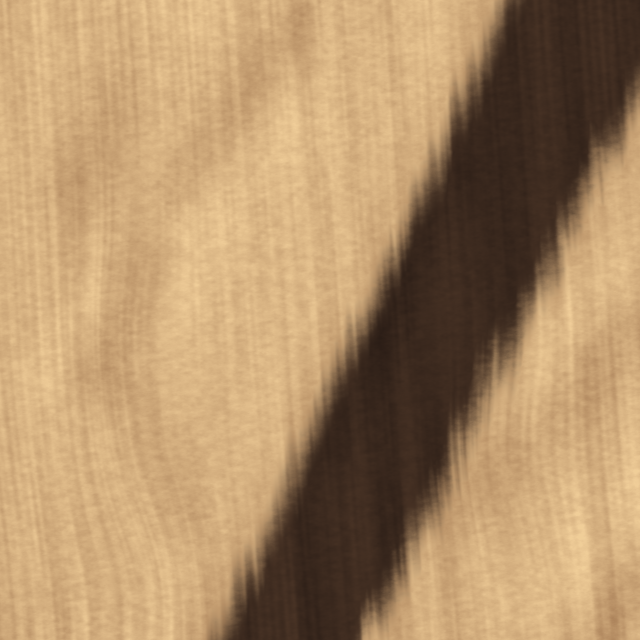
Write a three.js fragment shader that draws this texture.

```glsl
// Pale wood grain with soft diagonal ripples, crossed by a broad slanted shadow.
varying vec2 vUv;

float hash(vec2 p) {
  vec3 q = fract(p.xyx * vec3(0.1031, 0.1030, 0.0973));
  q += dot(q, q.yzx + 33.33);
  return fract((q.x + q.y) * q.z);
}

float noise(vec2 p) {
  vec2 i = floor(p);
  vec2 f = fract(p);
  f = f * f * (3.0 - 2.0 * f);
  return mix(mix(hash(i), hash(i + vec2(1.0, 0.0)), f.x),
             mix(hash(i + vec2(0.0, 1.0)), hash(i + 1.0), f.x), f.y);
}

float fbm(vec2 p) {
  float sum = 0.0;
  float amp = 0.5;
  for (int i = 0; i < 4; i++) {
    sum += amp * noise(p);
    p = p * 2.03 + 17.1;
    amp *= 0.5;
  }
  return sum;
}

// Soft ridge around the segment a-b
float ridge(vec2 p, vec2 a, vec2 b, float width) {
  vec2 ab = b - a;
  float h = clamp(dot(p - a, ab) / dot(ab, ab), 0.0, 1.0);
  float d = length(p - a - ab * h) / width;
  return exp(-d * d);
}

float blob(vec2 p, vec2 center, vec2 size) {
  vec2 d = (p - center) / size;
  return exp(-dot(d, d));
}

// Position across the grain, bent around a knot and a fanning patch
float grainCoord(vec2 p) {
  float g = p.x + 0.065 * p.y + 0.016 * noise(p * vec2(4.0, 2.2));
  g += 0.022 * blob(p, vec2(0.20, 0.48), vec2(0.08, 0.14));
  g += 0.28 * (p.y - 0.2) * blob(p, vec2(0.22, 0.18), vec2(0.10, 0.18));
  g += 0.025 * blob(p, vec2(0.80, 0.28), vec2(0.10, 0.14));
  return g;
}

// Diagonal light and dark ripples
float ripples(vec2 p) {
  float t = 0.0;
  t -= 0.30 * ridge(p, vec2(0.24, 0.90), vec2(0.12, 0.70), 0.060);
  t -= 0.32 * ridge(p, vec2(0.46, 0.96), vec2(0.28, 0.71), 0.045);
  t -= 0.42 * ridge(p, vec2(0.24, 0.60), vec2(0.16, 0.42), 0.050);
  t -= 0.22 * ridge(p, vec2(0.21, 0.36), vec2(0.28, 0.20), 0.055);
  t += 0.16 * ridge(p, vec2(0.46, 0.82), vec2(0.27, 0.56), 0.055);
  t += 0.20 * ridge(p, vec2(0.33, 1.00), vec2(0.26, 0.89), 0.050);
  t += 0.20 * ridge(p, vec2(0.14, 0.53), vec2(0.07, 0.41), 0.040);
  t -= 0.28 * ridge(p, vec2(1.00, 0.50), vec2(0.76, 0.23), 0.055);
  t += 0.18 * ridge(p, vec2(0.93, 0.57), vec2(0.80, 0.36), 0.045);
  t += 0.20 * ridge(p, vec2(0.98, 0.26), vec2(0.83, 0.05), 0.055);
  t -= 0.40 * ridge(p, vec2(1.02, 0.11), vec2(0.93, -0.02), 0.045);
  return t;
}

void main() {
  vec2 p = vUv;
  float g = grainCoord(p);

  // Grain: wide bands, thin streaks, combed lines and short fuzzy fibres
  float bands = noise(vec2(g * 24.0, p.y * 1.3)) - 0.5;
  float streaks = noise(vec2(g * 85.0, p.y * 2.0)) - 0.5;
  float fine = noise(vec2(g * 170.0, p.y * 6.0)) - 0.5;
  float comb = sin(g * 440.0 + 5.0 * noise(vec2(g * 12.0, p.y * 2.0)))
             * smoothstep(0.35, 0.75, noise(p * vec2(7.0, 3.0) + 4.0));
  float fuzz = fbm(vec2(p.x * 80.0 + p.y * 35.0, p.y * 140.0 - p.x * 25.0)) - 0.47;

  // Shadow band: soft edges, lightly frayed along the grain
  float fray = 0.016 * (noise(vec2(g * 48.0, p.y * 6.0)) - 0.5)
             + 0.018 * (noise(vec2(g * 105.0, p.y * 9.0)) - 0.5)
             + 0.008 * (noise(vec2(g * 200.0, p.y * 16.0)) - 0.5)
             + 0.016 * fuzz;
  float left = p.x - 0.350 - 0.455 * p.y + fray;
  float right = 0.561 + 0.490 * p.y - p.x + fray * 1.3;
  float shadow = smoothstep(-0.042, 0.024, left) * smoothstep(-0.046, 0.026, right);

  // Lit wood
  float tone = 0.76 + ripples(p + 0.03 * (fbm(p * 7.0) - 0.5));
  tone += 0.22 * (fbm(vec2(p.x * 5.0 - p.y * 2.4, p.y * 2.0)) - 0.47);
  tone += 0.22 * bands + 0.28 * streaks + 0.22 * fine + 0.06 * comb + 0.52 * fuzz;
  tone -= 0.30 * smoothstep(-0.11, 0.0, left) * smoothstep(-0.13, 0.0, right);
  vec3 lit = mix(vec3(0.69, 0.53, 0.37), vec3(0.90, 0.76, 0.56), clamp(tone, -0.3, 1.2));

  // Wood inside the shadow, with a darker core on its left side
  float dim = 0.52 + 0.50 * bands + 0.34 * streaks + 0.24 * fine + 0.08 * comb + 0.45 * fuzz;
  dim -= 0.28 * ridge(p, vec2(0.71, 0.74), vec2(0.52, 0.30), 0.035);
  dim += 0.25 * blob(p, vec2(0.95, 0.94), vec2(0.07, 0.14));
  vec3 shade = mix(vec3(0.175, 0.120, 0.090), vec3(0.285, 0.200, 0.145), clamp(dim, -0.1, 1.3));

  gl_FragColor = vec4(mix(lit, shade, shadow), 1.0);
}
```
